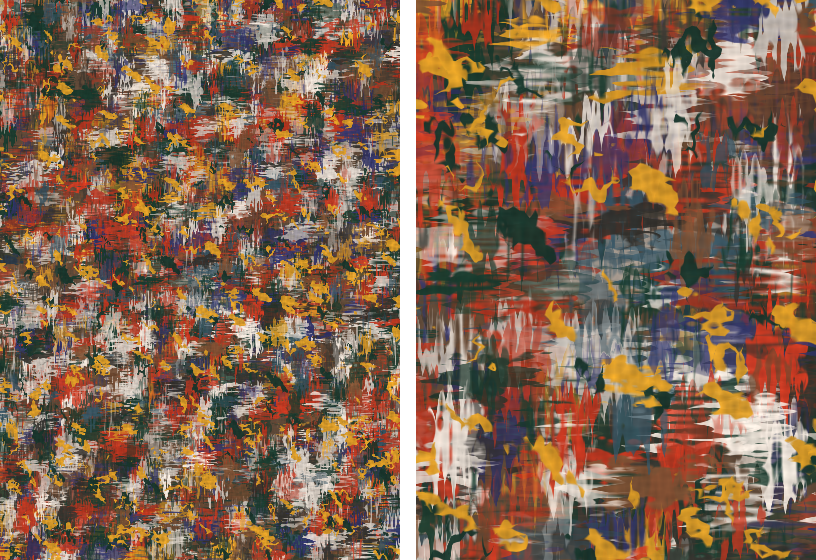
Left: the whole. Right: its middle third, enlarged.
This texture is drawn by a WebGL 2 fragment shader. Its source:

```glsl
#version 300 es
precision highp float;

uniform vec2 u_resolution;
out vec4 fragColor;

const int STROKE_LAYERS = 16;
const int FLECK_LAYERS = 4;

vec3 hash3(vec2 cell, float seed) {
    vec3 v = fract(cell.xyx * vec3(0.1031, 0.1030, 0.0973) + seed * 0.1373);
    v += dot(v, v.yxz + 33.33);
    return fract((v.xxy + v.yzz) * v.zyx);
}

// Distance to the nearest scattered point, roughly 0 to 1
float cellular(vec2 p, float seed) {
    vec2 base = floor(p);
    float nearest = 4.0;
    for (int y = -1; y <= 1; y++) {
        for (int x = -1; x <= 1; x++) {
            vec2 cell = base + vec2(x, y);
            vec2 offset = cell + hash3(cell, seed).xy - p;
            nearest = min(nearest, dot(offset, offset));
        }
    }
    return sqrt(nearest);
}

vec3 paintColour(float pick) {
    const vec3 white = vec3(0.87, 0.83, 0.79);
    const vec3 red = vec3(0.74, 0.19, 0.10);
    const vec3 umber = vec3(0.45, 0.28, 0.17);
    const vec3 green = vec3(0.07, 0.20, 0.15);
    const vec3 blue = vec3(0.17, 0.18, 0.40);
    const vec3 teal = vec3(0.18, 0.30, 0.36);
    const vec3 ochre = vec3(0.87, 0.60, 0.12);
    const vec3 charcoal = vec3(0.19, 0.18, 0.16);
    if (pick < 0.26) return white;
    if (pick < 0.44) return red;
    if (pick < 0.53) return umber;
    if (pick < 0.71) return green;
    if (pick < 0.80) return blue;
    if (pick < 0.85) return teal;
    if (pick < 0.90) return ochre;
    return charcoal;
}

float boxDistance(vec2 p, vec2 halfSize) {
    vec2 d = abs(p) - halfSize;
    return length(max(d, 0.0)) + min(max(d.x, d.y), 0.0);
}

// One layer of dragged daubs running along the x axis of p
vec3 dragStrokes(vec3 under, vec2 p, vec2 cellSize, float seed) {
    float streak = cellular(p * vec2(24.0, 210.0), seed + 3.0);
    float ragged = cellular(p * vec2(60.0, 110.0), seed + 5.0);
    vec2 warp = (streak - 0.5) * vec2(0.042, 0.006) + (ragged - 0.5) * vec2(0.016, 0.018);
    vec2 base = floor(p / cellSize);
    vec3 colour = under;
    for (int y = -1; y <= 1; y++) {
        for (int x = -1; x <= 1; x++) {
            vec2 cell = base + vec2(x, y);
            vec3 place = hash3(cell, seed);
            vec3 style = hash3(cell + 41.0, seed + 9.0);
            if (place.z > 0.58) continue;
            vec2 halfSize = cellSize * mix(vec2(0.14, 0.14), vec2(0.56, 0.48), style.xy);
            float dist = boxDistance(p - (cell + place.xy) * cellSize + warp, halfSize);
            float mask = smoothstep(0.0018, -0.0018, dist);
            // Dry strokes let the paint below show between bristles
            float dryness = mix(-0.15, 0.70, fract(style.x * 7.3 + place.x));
            float bristles = smoothstep(dryness - 0.22, dryness + 0.22, streak);
            float opacity = mix(0.45, 0.97, fract(style.y * 5.7 + place.y));
            float shade = 0.88 + 0.24 * fract(style.y * 9.1);
            colour = mix(colour, paintColour(style.z) * shade, mask * bristles * opacity);
        }
    }
    return colour;
}

// Sparse, crisp scraps of thick paint with torn corners
vec3 thickFlecks(vec3 under, vec2 p, float cellSize, vec3 paint, float seed) {
    float torn = cellular(p * vec2(45.0, 75.0), seed + 2.0);
    float fine = cellular(p * vec2(110.0, 150.0), seed + 7.0);
    vec2 warp = (torn - 0.45) * vec2(0.026, -0.020) + (fine - 0.45) * vec2(-0.008, 0.010);
    vec2 base = floor(p / cellSize);
    float mask = 0.0;
    for (int y = -1; y <= 1; y++) {
        for (int x = -1; x <= 1; x++) {
            vec2 cell = base + vec2(x, y);
            vec3 place = hash3(cell, seed);
            vec3 shape = hash3(cell + 17.0, seed + 4.0);
            if (place.z > 0.42) continue;
            vec2 halfSize = cellSize * mix(vec2(0.04), vec2(0.26, 0.19), shape.xy);
            vec2 local = p - (cell + place.xy) * cellSize + warp;
            local.y += local.x * (shape.z - 0.5) * 1.4;
            mask = max(mask, smoothstep(0.0014, -0.0014, boxDistance(local, halfSize)));
        }
    }
    return mix(under, paint * (0.9 + 0.2 * fine), mask * 0.95);
}

void main() {
    vec2 p = gl_FragCoord.xy / u_resolution.y;
    vec3 colour = vec3(0.36, 0.27, 0.20);

    // Alternate horizontal and vertical drags, growing finer
    for (int i = 0; i < STROKE_LAYERS; i++) {
        float layer = float(i);
        float depth = layer / float(STROKE_LAYERS - 1);
        vec2 along = (i % 2 == 0) ? p : p.yx;
        vec2 cellSize = mix(vec2(0.100, 0.066), vec2(0.048, 0.029), depth);
        colour = dragStrokes(colour, along + layer * 0.371, cellSize, layer * 11.7 + 1.0);
    }

    for (int i = 0; i < FLECK_LAYERS; i++) {
        float layer = float(i);
        vec2 along = (i % 2 == 0) ? p : p.yx;
        vec3 paint = (i == 1) ? vec3(0.07, 0.19, 0.15) : vec3(0.87, 0.61, 0.13);
        colour = thickFlecks(colour, along + layer * 0.213, 0.058 - layer * 0.004, paint, layer * 13.1 + 71.0);
    }

    // Fine ridges in the paint surface
    float ridges = cellular(p * vec2(70.0, 210.0), 90.0) + cellular(p * vec2(210.0, 60.0), 95.0);
    colour = colour * (0.85 + 0.13 * ridges) + 0.025;
    fragColor = vec4(clamp(colour, 0.0, 1.0), 1.0);
}
```
